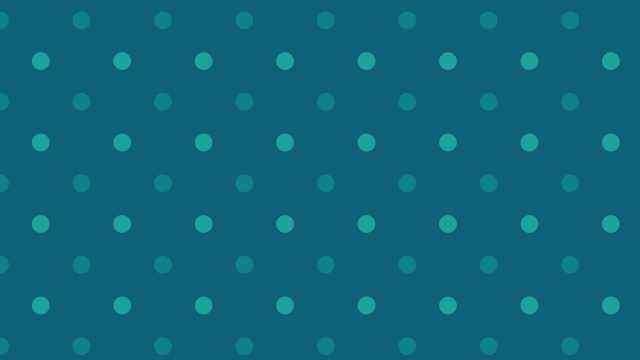
Give the GLSL for this pattern, as a Shadertoy shader.

```glsl
// Polka dots on deep teal: two square lattices of equal discs, one muted and
// one bright, offset by half a cell so that their rows alternate.
// Each lattice folds the plane into one cell and measures a circle distance.

const vec3 BACKGROUND = vec3(0.06, 0.38, 0.47);
const vec3 MUTED_DOT  = vec3(0.05, 0.51, 0.54);
const vec3 BRIGHT_DOT = vec3(0.11, 0.64, 0.62);

// Lengths in canvas heights
const float CELL   = 0.22625;
const float RADIUS = 0.0246;

// Signed distance to the nearest disc of a square lattice with a disc at center
float dotLattice(vec2 p, vec2 center, float cell, float radius) {
    vec2 local = (fract((p - center) / cell + 0.5) - 0.5) * cell;
    return length(local) - radius;
}

// Antialiased coverage of the region where the distance is negative
float coverage(float dist, float pixel) {
    return clamp(0.5 - dist / pixel, 0.0, 1.0);
}

void mainImage(out vec4 fragColor, in vec2 fragCoord) {
    float pixel = 1.0 / iResolution.y;
    vec2 p = fragCoord * pixel;

    // Lattices hang from the top left corner of the canvas
    vec2 mutedCenter  = vec2(0.0, 1.0 - 0.25 * CELL);
    vec2 brightCenter = mutedCenter + vec2(0.5, -0.5) * CELL;

    float muted  = dotLattice(p, mutedCenter, CELL, RADIUS);
    float bright = dotLattice(p, brightCenter, CELL, RADIUS);

    vec3 color = mix(BACKGROUND, MUTED_DOT, coverage(muted, pixel));
    color = mix(color, BRIGHT_DOT, coverage(bright, pixel));

    fragColor = vec4(color, 1.0);
}
```
